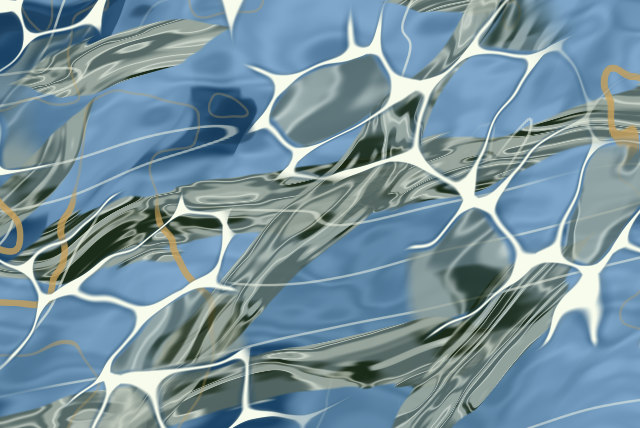
A Shadertoy shader for this texture:

```glsl
#define FLAT_ANGLE 0.21
#define STEEP_ANGLE 0.85
#define FLAT_PERIOD 0.41
#define STEEP_PERIOD 0.53
#define DEEP_LEVEL 0.60
#define NET_SCALE vec2(3.2, 6.0)
#define NET_COVER 0.47
#define LINE_WIDTH 0.0011

const vec3 DEEP = vec3(0.11, 0.27, 0.41);
const vec3 WATER = vec3(0.34, 0.50, 0.63);
const vec3 SKY = vec3(0.46, 0.62, 0.76);
const vec3 SILVER = vec3(0.60, 0.65, 0.61);
const vec3 OLIVE = vec3(0.33, 0.40, 0.38);
const vec3 FOREST = vec3(0.09, 0.15, 0.07);
const vec3 CREAM = vec3(0.93, 0.95, 0.89);
const vec3 GOLD = vec3(0.78, 0.63, 0.36);

float hash(vec2 p) {
    p = fract(p * vec2(0.1031, 0.1130));
    p += dot(p, p.yx + 33.33);
    return fract((p.x + p.y) * p.x * 17.0);
}

float noise(vec2 p) {
    vec2 i = floor(p), f = fract(p);
    f = f * f * f * (f * (f * 6.0 - 15.0) + 10.0);
    i += 200.0;
    return mix(mix(hash(i), hash(i + vec2(1, 0)), f.x),
               mix(hash(i + vec2(0, 1)), hash(i + vec2(1, 1)), f.x), f.y);
}

float fbm(vec2 p) {
    return 0.57 * noise(p) + 0.29 * noise(p * 2.03 + 17.0) + 0.14 * noise(p * 4.1 + 41.0);
}

vec2 warp(vec2 p) {
    return vec2(noise(p), noise(p + 31.7)) - 0.5;
}

// Coordinates along and across a direction
vec2 frame(vec2 p, float angle) {
    float c = cos(angle), s = sin(angle);
    return vec2(c * p.x + s * p.y, c * p.y - s * p.x);
}

// Antialiased line of even width where f is zero
float contour(float f, float width) {
    float slope = length(vec2(dFdx(f), dFdy(f))) * iResolution.y;
    return 1.0 - smoothstep(width, width + 1.5 / iResolution.y, abs(f) / max(slope, 0.8));
}

// Repeated streak bands whose width swells and dies along their length
float bands(vec2 q, float period, float offset, float halfWidth, float streak) {
    float v = (q.y - offset) / period + 0.5;
    float dist = abs(fract(v) - 0.5) * period;
    float swell = smoothstep(0.2, 0.7, noise(vec2(q.x * 2.2, floor(v) * 7.3 + 3.0)));
    float width = halfWidth * swell * (0.5 + streak);
    return smoothstep(0.0, 0.007, width - dist - 0.004);
}

// Marbled reflection of trees and bright sky
vec3 marble(float streak, float shade) {
    float ripple = 0.5 + 0.5 * sin(streak * 26.0);
    vec3 col = mix(OLIVE, SILVER, smoothstep(0.2, 0.7, ripple));
    col = mix(col, FOREST, smoothstep(0.57, 0.66, shade) * smoothstep(0.75, 0.3, ripple));
    float sheen = pow(0.5 + 0.5 * sin(streak * 43.0 + shade * 6.0), 9.0);
    return mix(col, CREAM, 0.6 * sheen);
}

// Three nearest cell distances, and a random value of the nearest cell
vec4 cells(vec2 p) {
    vec2 base = floor(p);
    vec4 best = vec4(9.0, 9.0, 9.0, 0.0);
    for (int y = -2; y <= 2; y++)
    for (int x = -2; x <= 2; x++) {
        vec2 id = base + vec2(x, y) + 100.0;
        vec2 seed = id - 100.0 + 0.1 + 0.8 * vec2(hash(id), hash(id + 57.0));
        float d = length(seed - p);
        if (d < best.x) best = vec4(d, best.xy, hash(id + 91.0));
        else if (d < best.y) best.yz = vec2(d, best.y);
        else best.z = min(best.z, d);
    }
    return best;
}

void mainImage(out vec4 fragColor, in vec2 fragCoord) {
    vec2 p = fragCoord / iResolution.y;
    vec2 w = p + 0.13 * warp(p * 3.0) + 0.035 * warp(p * 8.0);
    vec2 flatQ = frame(p + 0.05 * warp(p * 3.0), FLAT_ANGLE);
    vec2 steepQ = frame(p + 0.06 * warp(p * 3.5 + 9.0), STEEP_ANGLE);

    // Blue water: soft swells, crisp shards and dark troughs
    float swell = fbm(frame(w, 0.15) * vec2(2.0, 6.5) + 5.0);
    float shard = fbm(frame(w, 0.95) * vec2(1.5, 6.0) + 23.0);
    vec3 col = mix(WATER, SKY, smoothstep(0.3, 0.65, shard));
    col = mix(col, SKY, 0.45 * smoothstep(0.53, 0.55, shard));
    float trough = smoothstep(DEEP_LEVEL - 0.05, DEEP_LEVEL + 0.05, swell);
    trough *= 1.0 - 0.7 * smoothstep(0.56, 0.59, shard);
    col = mix(col, DEEP, 0.9 * trough);
    col += 0.035 * sin(swell * 38.0 + shard * 14.0);
    col = mix(col, DEEP * 0.8, 0.6 * smoothstep(0.69, 0.72, swell));

    // Grey and green streak bands in two directions
    float flatStreak = fbm(flatQ * vec2(2.2, 17.0) + 1.5 * warp(p * 4.0));
    float steepStreak = fbm(steepQ * vec2(2.0, 16.0) + 1.5 * warp(p * 4.0 + 13.0));
    float shade = fbm(flatQ * vec2(3.5, 11.0) + 70.0);
    float flatBand = bands(flatQ, FLAT_PERIOD, 0.38, 0.085, flatStreak);
    float steepBand = bands(steepQ, STEEP_PERIOD, -0.21, 0.075, steepStreak);
    col = mix(col, marble(flatStreak, shade), 0.95 * flatBand);
    col = mix(col, marble(steepStreak, shade), 0.88 * steepBand);

    // Fine pale and golden filaments
    float hair = fbm(frame(w, 1.0) * vec2(0.9, 5.0) + 47.0) - 0.5;
    float crease = noise(flatQ * vec2(0.8, 9.0) + 63.0) - 0.5;
    float thread = fbm(w * 3.2 + 81.0) - 0.54;
    float patchy = noise(p * 3.0 + 19.0);
    col = mix(col, CREAM, 0.65 * contour(hair, LINE_WIDTH) * smoothstep(0.35, 0.6, patchy));
    col = mix(col, CREAM, 0.55 * contour(crease, LINE_WIDTH) * smoothstep(0.6, 0.4, patchy));
    float glint = smoothstep(0.66, 0.85, noise(p * 2.6 + 37.0));
    float gold = contour(thread, LINE_WIDTH + 0.005 * glint);
    col = mix(col, GOLD, gold * (0.3 + 0.5 * glint));

    // Sunlight net: tapering loops, thick at the junctions
    vec2 netP = p + 0.11 * warp(p * 4.0 + 3.0) + 0.04 * warp(p * 10.0);
    vec4 cell = cells(frame(netP, 0.6) * NET_SCALE);
    float edge = cell.y - cell.x;
    float cover = smoothstep(NET_COVER, NET_COVER + 0.12, noise(p * 2.7 + 52.0));
    float joint = smoothstep(0.34, 0.0, cell.z - cell.x);
    float width = cover * (0.032 + 0.13 * joint * joint);
    float soft = 0.018 + 5.0 / iResolution.y;
    float lens = step(0.72, cell.w) * cover * smoothstep(0.06, 0.16, edge);
    col = mix(col, marble(shard, shade), 0.75 * lens);
    float rim = cover * (1.0 - smoothstep(width, width + 0.11, edge));
    col = mix(col, mix(DEEP, SILVER, joint), 0.42 * rim);
    float light = cover * (1.0 - smoothstep(width - soft, width + soft, edge));
    col = mix(col, CREAM + 0.04, light);

    fragColor = vec4(clamp(col, 0.0, 1.0), 1.0);
}
```
